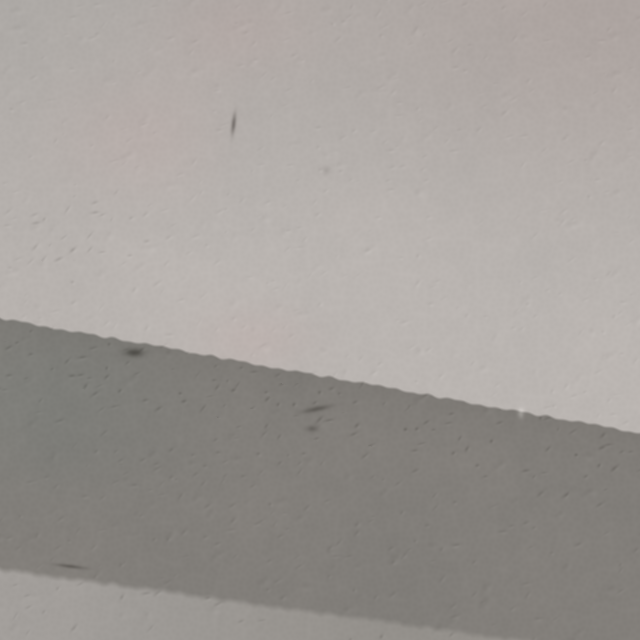
This texture is drawn by a three.js fragment shader. Its source:

```glsl
// Rough plaster wall above a shaded sloping band, with a paler strip below it.
// Two slanted lines split the planes; layered sines tint and ripple them,
// and scattered cellular nicks, each a dark cut with a lit lip, give the relief.
varying vec2 vUv;

vec2 hash2(vec2 p) {
  vec3 q = fract(p.xyx * vec3(0.1031, 0.103, 0.0973));
  q += dot(q, q.yzx + 33.33);
  return fract((q.xx + q.yz) * q.zy);
}

// Soft elongated blob, 1 at its centre
float blob(vec2 d, vec2 radius) {
  d /= radius;
  return exp(-dot(d, d));
}

vec2 turn(vec2 p, float a) {
  return vec2(cos(a) * p.x + sin(a) * p.y, cos(a) * p.y - sin(a) * p.x);
}

// Smooth clouds from warped sines, about -1 to 1
float clouds(vec2 p) {
  float sum = 0.0, gain = 0.5;
  for (int i = 0; i < 4; i++) {
    p = turn(p, 1.1) + 0.6 * sin(p.yx * 1.3 + 2.0);
    sum += gain * sin(p.x) * sin(p.y + 1.7);
    p *= 1.9;
    gain *= 0.6;
  }
  return sum;
}

// Sparse tilted nicks: x is the dark cut, y the lit lip
vec2 nicks(vec2 p, float density) {
  vec2 cell = floor(p), cut = vec2(0.0);
  for (int j = -1; j <= 1; j++) {
    for (int i = -1; i <= 1; i++) {
      vec2 id = cell + vec2(float(i), float(j));
      vec2 r = hash2(id + 17.0), s = hash2(id + 71.0);
      vec2 d = turn(p - id - r, 0.1 + 0.9 * s.y);
      vec2 size = vec2(0.14 + 0.24 * r.y, 0.09 + 0.06 * r.x);
      float on = step(s.x, density) * (0.3 + 0.7 * r.x);
      cut += on * vec2(blob(d, size), blob(d + vec2(-0.05, 0.16), size));
    }
  }
  return cut;
}

// Fine grain: distance to the nearest scattered point
float grain(vec2 p) {
  vec2 cell = floor(p);
  float nearest = 2.0;
  for (int j = -1; j <= 1; j++) {
    for (int i = -1; i <= 1; i++) {
      vec2 id = cell + vec2(float(i), float(j));
      nearest = min(nearest, length(id + hash2(id) - p));
    }
  }
  return nearest - 0.5;
}

void main() {
  vec2 p = vUv;

  // Slanted borders with a little crumbling
  float crumble = 0.0012 * sin(p.x * 93.0 + 2.0 * sin(p.x * 37.0)) + 0.0008 * sin(p.x * 241.0);
  float upper = p.y - (0.503 - 0.18 * p.x) + crumble;
  float lower = p.y - (0.111 - 0.137 * p.x) + crumble;
  float wallMask = smoothstep(-0.003, 0.003, upper);
  float stripMask = 1.0 - smoothstep(-0.007, 0.006, lower);

  // Wall: warm and dim at the top right, brightest along the border
  vec3 wall = mix(vec3(0.73, 0.71, 0.695), vec3(0.685, 0.67, 0.655), smoothstep(0.1, 0.65, upper));
  wall += vec3(-0.005, -0.024, -0.024) * blob(p - vec2(0.95, 1.0), vec2(0.45, 0.25));
  wall -= 0.015 * blob(p - vec2(0.0, 0.75), vec2(0.25, 0.4));
  float pink = blob(p - vec2(0.4, 0.47), vec2(0.09, 0.05))
             + blob(p - vec2(0.22, 0.79), vec2(0.12, 0.09))
             + blob(p - vec2(0.36, 0.96), vec2(0.12, 0.08));
  wall += pink * vec3(0.009, -0.008, -0.007);

  // Band: greener at the left, a touch darker below its upper border
  vec3 band = vec3(0.512, 0.498, 0.48);
  band += vec3(-0.018, -0.004, -0.004) * blob(p - vec2(0.05, 0.38), vec2(0.22, 0.14));
  band -= 0.022 * exp(-abs(upper) * 28.0);

  // Strip: pale grey, fading to the right
  vec3 strip = mix(vec3(0.635, 0.62, 0.605), vec3(0.585, 0.57, 0.55), smoothstep(0.0, 0.7, p.x));

  vec3 color = mix(mix(band, strip, stripMask), wall, wallMask);

  // Mottling and grain
  color += 0.009 * clouds(p * 13.0) * vec3(1.0, 0.8, 0.75);
  color += 0.006 * clouds(p * 75.0 + 4.0);
  color += 0.014 * grain(p * 110.0);

  // Scattered relief, denser in the pitted patch and under the border
  float patchy = blob(p - vec2(0.13, 0.63), vec2(0.09, 0.07));
  float under = (1.0 - wallMask) * exp(-abs(upper + 0.06) * 14.0);
  vec2 fine = nicks(p * 52.0, 0.2 + 0.35 * patchy + 0.25 * under);
  vec2 broad = nicks(p * 29.0 + 7.0, 0.16);
  float depth = 0.028 + 0.065 * patchy + 0.045 * under + 0.03 * stripMask;
  color += fine.y * 0.022 - fine.x * depth;
  color += broad.y * 0.018 - broad.x * 0.022;

  // Distinct scars
  float scar = 0.22 * blob(turn(p - vec2(0.365, 0.806), -0.12), vec2(0.0035, 0.016));
  scar += 0.17 * blob(p - vec2(0.21, 0.449), vec2(0.014, 0.006));
  scar += 0.12 * blob(turn(p - vec2(0.495, 0.361), 0.2), vec2(0.022, 0.004));
  scar += 0.09 * blob(p - vec2(0.488, 0.33), vec2(0.009, 0.005));
  scar += 0.12 * blob(turn(p - vec2(0.11, 0.115), -0.12), vec2(0.022, 0.003));
  scar += 0.05 * blob(p - vec2(0.51, 0.734), vec2(0.006, 0.007));
  color -= scar;
  color += 0.12 * blob(p - vec2(0.814, 0.354), vec2(0.005, 0.008));

  gl_FragColor = vec4(color, 1.0);
}
```
